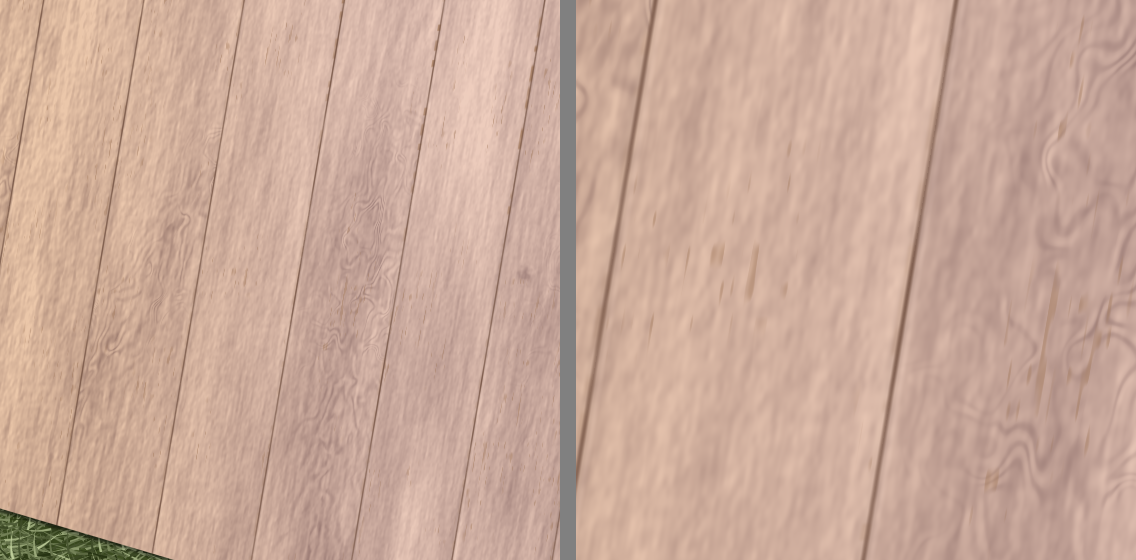
Left, the full canvas; right, a detail of the centre.
This texture is drawn by a Shadertoy shader. Its source:

```glsl
// Slanted wooden deck boards with figured grain, and grass past the lower left edge.
#define BOARD_WIDTH 0.179
#define FIRST_SEAM 0.078
#define LEAN 0.166
#define SEAM_WIDTH 0.0011
#define RELIEF 0.36
#define FIGURE 0.27
#define EDGE_HEIGHT 0.092
#define EDGE_SLOPE 0.296
#define BLADE_LAYERS 16

const vec3 WOOD_DARK = vec3(0.665, 0.54, 0.495);
const vec3 WOOD_LIGHT = vec3(0.895, 0.765, 0.682);
const vec3 SEAM_COLOR = vec3(0.46, 0.33, 0.27);
const vec3 OCHRE = vec3(0.63, 0.47, 0.35);
const vec3 GRASS_DARK = vec3(0.15, 0.20, 0.07);
const vec3 GRASS_MID = vec3(0.27, 0.34, 0.15);
const vec3 GRASS_LIGHT = vec3(0.74, 0.80, 0.60);

float hash(vec2 p) {
    vec3 q = fract(p.xyx * vec3(0.1031, 0.1030, 0.0973));
    q += dot(q, q.yzx + 33.33);
    return fract((q.x + q.y) * q.z);
}

float noise(vec2 p) {
    vec2 i = floor(p), f = fract(p);
    f = f * f * (3.0 - 2.0 * f);
    return mix(mix(hash(i), hash(i + vec2(1, 0)), f.x),
               mix(hash(i + vec2(0, 1)), hash(i + vec2(1, 1)), f.x), f.y);
}

float fbm(vec2 p, int octaves) {
    float sum = 0.0, amp = 0.5;
    for (int i = 0; i < octaves; i++) {
        sum += amp * (noise(p) - 0.5);
        p = p * 2.03 + 17.3;
        amp *= 0.5;
    }
    return sum;
}

// Difference of stretched noise, lit from the upper left
float relief(vec2 p) {
    return noise(p) - noise(p + vec2(0.55, -0.35));
}

vec3 wood(vec2 uv, float px) {
    float u = (uv.x + LEAN * (1.0 - uv.y) - FIRST_SEAM) / BOARD_WIDTH;
    float id = floor(u), across = u - id;
    float odd = mod(id, 2.0);
    vec2 g = vec2(u * BOARD_WIDTH, uv.y) + 7.0 * hash(vec2(id + 9.0, 3.0));
    float left = 1.0 - smoothstep(0.0, 0.75, uv.x);

    // Broad tone, long fibres and small dents
    float tone = 0.77 - 0.10 * odd + 0.16 * (uv.y - 0.5);
    tone += 0.80 * fbm(g * vec2(15.0, 3.0), 3);
    tone += 0.22 * (noise(g * vec2(150.0, 6.0)) - 0.5);
    tone += 0.26 * (noise(g * vec2(270.0, 34.0)) - 0.5);
    tone += 0.16 * (noise(g * vec2(330.0, 160.0)) - 0.5);
    float dents = 0.45 * relief(g * vec2(120.0, 48.0)) + 0.85 * relief(g * vec2(205.0, 95.0));
    tone += RELIEF * (0.4 + 0.6 * left) * dents;

    // Dark grooves on the plain boards, strongest at the left
    float groove = smoothstep(0.60, 0.9, noise(g * vec2(125.0, 15.0) + 0.6 * noise(g * 40.0)));
    tone -= 0.26 * groove * (0.25 + 0.75 * left) * (1.0 - 0.6 * odd);

    // Swirling figure and pointed arches along the heart of every other board
    float slant = id < 2.0 ? 2.2 : 0.15;
    float heart = (id < 2.0 ? 0.5 : 0.66) + slant * (uv.y - 0.49);
    float reach = exp(-pow((across - heart) / 0.38, 2.0));
    reach *= odd * smoothstep(0.95, 0.6, uv.y) * (id > 4.0 ? 0.3 : 1.0);
    vec2 warp = vec2(noise(g * vec2(42.0, 32.0)), noise(g * vec2(44.0, 30.0) + 5.0));
    float swirl = 0.35 + 0.65 * smoothstep(0.12, 0.4, uv.y);
    float rings = fbm(g * vec2(26.0, 15.0) + 0.9 * warp, 2) * swirl;
    float lines = sin(54.0 * rings + 48.0 * abs(across - heart) + 45.0 * uv.y);
    lines = lines < 0.0 ? 0.5 * lines : lines;
    float broken = smoothstep(0.25, 0.7, noise(g * vec2(75.0, 50.0)));
    tone -= reach * (0.17 + FIGURE * lines * (0.35 + 0.9 * broken));

    // Fanned veins on the figured boards
    float veins = sin(58.0 * across - 30.0 * uv.y * (across + 0.5) + 8.0 * fbm(g * 9.0, 3));
    tone += 0.16 * odd * (1.0 - reach) * veins * noise(g * vec2(80.0, 26.0));

    // Knot on the right
    float knot = length((uv - vec2(0.9375, 0.508)) * vec2(1.0, 0.8));
    tone -= 0.55 * smoothstep(0.018, 0.002, knot + 0.008 * (noise(uv * 160.0) - 0.5));

    vec3 col = mix(WOOD_DARK, WOOD_LIGHT, clamp(tone, -0.2, 1.12));
    col *= mix(vec3(0.985, 0.985, 1.02), vec3(1.0, 0.985, 0.94), left);
    vec2 glow = uv - vec2(0.85, 0.95);
    col += 0.025 * exp(-7.0 * dot(glow, glow));

    // Sparse open pores, thin and short
    float pore = smoothstep(0.76, 0.98, noise(g * vec2(340.0, 48.0)));
    pore *= smoothstep(0.55, 0.8, noise(g * vec2(24.0, 10.0) + 4.0));
    col = mix(col, OCHRE, 0.45 * pore);

    // Seams: soft shade, worn ochre lip, faint dark core, pale bevel
    float seamId = floor(u + 0.5);
    float d = (u - seamId) * BOARD_WIDTH;
    float wear = noise(vec2(seamId * 13.7, uv.y * 22.0));
    float chips = noise(vec2(seamId * 5.3, uv.y * 80.0));
    float upperRight = smoothstep(0.45, 0.8, uv.x * uv.y + 0.1);
    col *= 1.0 - 0.08 * exp(-abs(d) / 0.004);
    float lip = smoothstep(0.004, 0.001, abs(d + 0.0015));
    col = mix(col, OCHRE, lip * (0.2 + 0.6 * upperRight) * smoothstep(0.4, 0.7, chips));
    float core = smoothstep(SEAM_WIDTH + 0.0014, SEAM_WIDTH - 0.001, abs(d));
    col = mix(col, SEAM_COLOR, core * (0.45 + 0.45 * wear));
    return col + 0.035 * smoothstep(0.003, 0.0, abs(d - 0.0045));
}

vec3 grass(vec2 uv, float px) {
    vec3 col = mix(GRASS_DARK, GRASS_MID, noise(uv * 50.0));
    for (int i = 0; i < BLADE_LAYERS; i++) {
        float k = float(i), angle = 3.14 * hash(vec2(k, 5.0));
        vec2 dir = vec2(cos(angle), sin(angle));
        vec2 p = vec2(dot(uv, dir), dot(uv, vec2(-dir.y, dir.x))) + k * 0.37 + 3.0;
        p.y += 0.006 * sin(p.x * 45.0 + k);
        vec2 q = p * vec2(20.0, 70.0), cell = floor(q), f = q - cell;
        float rnd = hash(cell + k * 11.0);
        float width = 0.0024 * (1.0 - f.x);
        float d = abs(f.y - 0.3 - 0.4 * rnd) / 70.0;
        float blade = smoothstep(width + px, width - px, d) * step(0.45, rnd);
        col = mix(col, mix(GRASS_DARK, GRASS_LIGHT, hash(cell + 2.5) * (0.5 + k / 28.0)), blade);
    }
    return col;
}

void mainImage(out vec4 fragColor, in vec2 fragCoord) {
    vec2 uv = fragCoord / iResolution.xy;
    float px = 0.75 / iResolution.y;
    float edge = uv.y - EDGE_HEIGHT + EDGE_SLOPE * uv.x;
    vec3 ground = grass(uv, px) * mix(0.5, 1.0, smoothstep(0.0, -0.012, edge));
    fragColor = vec4(mix(ground, wood(uv, px), smoothstep(-px, px, edge)), 1.0);
}
```
